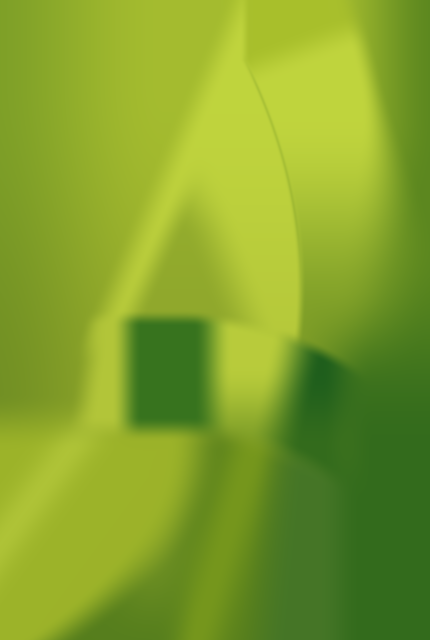
This background is drawn by a Shadertoy shader. Its source:

```glsl
// Blurred folds of yellow-green leaves crossed by a dark curved band

const vec3 LIME   = vec3(0.75, 0.83, 0.24);
const vec3 OLIVE  = vec3(0.63, 0.72, 0.18);
const vec3 MOSS   = vec3(0.48, 0.61, 0.15);
const vec3 FERN   = vec3(0.36, 0.53, 0.12);
const vec3 FOREST = vec3(0.20, 0.42, 0.11);
const vec3 DEEP   = vec3(0.12, 0.37, 0.11);

// Soft step: 0 below the edge, 1 above it
float rise(float x, float edge, float blur) {
    return smoothstep(edge - blur, edge + blur, x);
}

float fall(float x, float edge, float blur) {
    return 1.0 - rise(x, edge, blur);
}

// Soft ridge around a centre line
float ridge(float x, float centre, float width) {
    float d = (x - centre) / width;
    return exp(-d * d);
}

// Parabola that only bends past its start
float bend(float x, float start, float amount) {
    float d = max(x - start, 0.0);
    return amount * d * d;
}

vec3 backdrop(vec2 p) {
    vec3 left = mix(MOSS, OLIVE, smoothstep(-0.05, 0.38, p.x));
    left *= mix(0.92, 1.02, rise(p.y, 0.62, 0.25));
    vec3 right = mix(FOREST, FERN, rise(p.y, 0.46, 0.16));
    float reach = mix(0.74, 0.89, rise(p.y, 0.62, 0.2));
    return mix(left, right, rise(p.x, reach, 0.13));
}

// Lobe to the right of the crease
vec3 addLobe(vec3 col, vec2 p) {
    float edge = 0.90 - 0.75 * (p.y - 0.65) * (p.y - 0.65);
    float blur = mix(0.12, 0.028, rise(p.y, 0.72, 0.16));
    float top = 0.89 + 0.26 * (p.x - 0.58);
    float mask = rise(p.x, 0.55, 0.05) * fall(p.x, edge, blur);
    vec3 tint = mix(MOSS, LIME, smoothstep(0.46, 0.82, p.y));
    tint = mix(tint, vec3(0.66, 0.75, 0.17), rise(p.y, top, 0.03));
    mask *= 1.0 - 0.55 * rise(p.y, 0.97, 0.05) * rise(p.x, 0.80, 0.06);
    return mix(col, tint, mask * rise(p.y, 0.47, 0.08));
}

// Tall pointed leaf with a shaded hollow and a fine crease
vec3 addLeaf(vec3 col, vec2 p) {
    float left = 0.40 + 0.65 * (p.y - 0.75);
    float crease = max(0.70 - 1.03 * (p.y - 0.55) * (p.y - 0.55), 0.57);
    float mask = rise(p.x, left, 0.04) * fall(p.x, crease, 0.012);
    mask *= rise(p.y, 0.46, 0.03);
    float hollow = rise(p.x, left + 0.065, 0.035)
                 * fall(p.x, 0.45 + 0.55 * (0.72 - p.y), 0.07)
                 * fall(p.y, 0.71, 0.08);
    vec3 tint = mix(LIME, vec3(0.59, 0.69, 0.18), hollow);
    tint *= mix(0.95, 1.0, rise(p.y, 0.65, 0.2));
    col = mix(col, tint, mask);
    float line = ridge(p.x, crease, 0.004) * rise(p.y, 0.60, 0.08) * fall(p.y, 0.89, 0.03);
    return mix(col, MOSS, 0.3 * line);
}

// Slanted folds in the lower part
vec3 lowerFolds(vec2 p) {
    float foldEdge = 0.46 - bend(0.31 - p.y, 0.0, 3.5);
    vec3 shade = mix(FERN * 0.93, MOSS * 0.96, ridge(p.x, 0.35, 0.09) * rise(p.y, 0.08, 0.10));
    vec3 col = mix(vec3(0.61, 0.70, 0.16), shade, rise(p.x, foldEdge, 0.07));
    float streak = 0.165 + 1.09 * (p.y - 0.30);
    col = mix(col, vec3(0.69, 0.77, 0.22), 0.9 * ridge(p.x, streak, 0.06));
    float strip = 0.58 + 0.44 * (p.y - 0.28);
    col = mix(col, vec3(0.46, 0.59, 0.11), ridge(p.x, strip, 0.07) * rise(p.x, 0.40, 0.06));
    col = mix(col, vec3(0.27, 0.46, 0.15), rise(p.x, 0.64 + 0.15 * (p.y - 0.20), 0.06));
    return mix(col, FOREST, rise(p.x, 0.79, 0.05));
}

// Curved band: light, dark, light and dark segments
vec3 addBand(vec3 col, vec2 p) {
    float top = 0.503 - bend(p.x, 0.42, 0.5);
    float bottom = 0.33 - bend(p.x, 0.42, 0.6);
    float left = 0.178 + 0.22 * (p.y - 0.33);
    float mask = rise(p.x, left + 0.01, 0.035) * fall(p.x, 0.81, 0.06);
    mask *= rise(p.y, bottom, 0.02) * fall(p.y, top, 0.013);
    vec3 glow = mix(MOSS, LIME * 0.96, rise(p.y, 0.36, 0.07));
    vec3 tint = mix(LIME * 0.93, FOREST * 1.07, rise(p.x, 0.295, 0.035));
    tint = mix(tint, glow, rise(p.x, 0.495, 0.045));
    float darkStart = 0.685 + 0.35 * (p.y - 0.44);
    vec3 dark = mix(FOREST, DEEP, rise(p.y, 0.36, 0.06));
    tint = mix(tint, dark, rise(p.x, darkStart, 0.065));
    return mix(col, tint, mask);
}

void mainImage(out vec4 fragColor, in vec2 fragCoord) {
    vec2 p = fragCoord / iResolution.xy;
    vec3 col = backdrop(p);
    col = addLobe(col, p);
    col = addLeaf(col, p);
    float horizon = 0.34 - bend(p.x, 0.42, 0.5);
    col = mix(lowerFolds(p), col, rise(p.y, horizon, 0.045));
    col = addBand(col, p);
    fragColor = vec4(clamp(col, 0.0, 1.0), 1.0);
}
```
